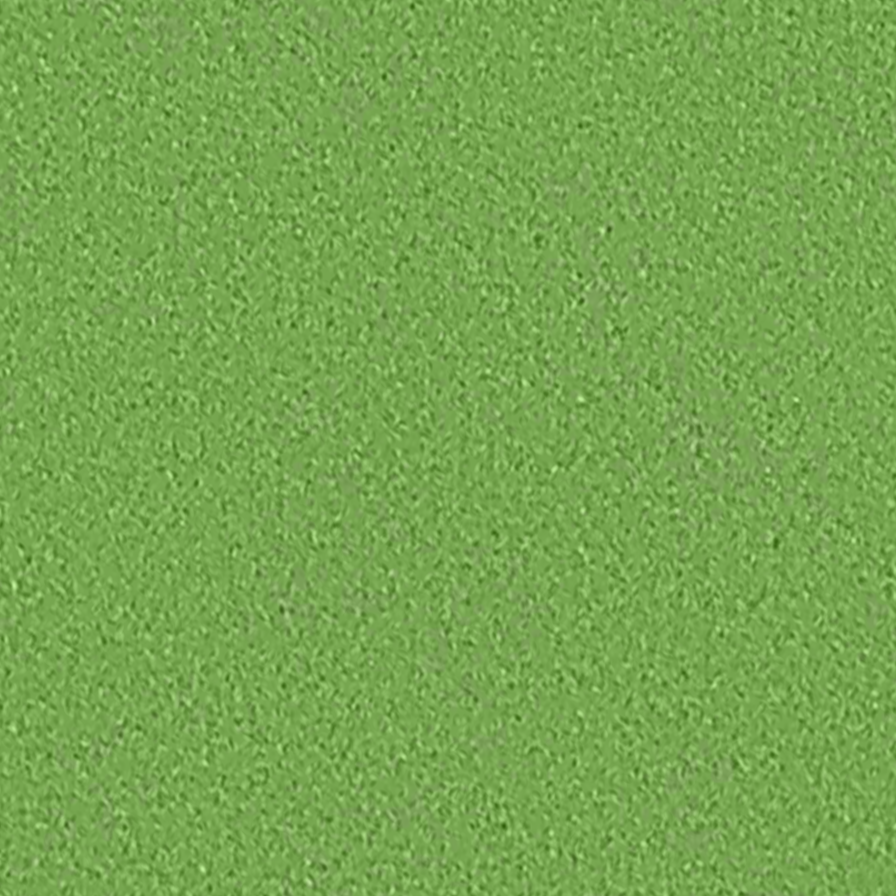
Give the GLSL for this texture, as a Shadertoy shader.

```glsl
#define GRAIN_CELLS 128.0
#define GRAIN_LENGTH 1.0
#define GRAIN_WIDTH 0.56
#define GRAIN_CONTRAST 0.146
#define LEAN 1.75
#define LEAN_SPREAD 1.9
#define PATCH_CELLS 9.0
#define PATCH_CONTRAST 0.006
#define FADED_CELLS 75.0
#define GRASS_GREEN vec3(0.464, 0.651, 0.311)
#define FADED_TINT vec3(0.018, -0.022, 0.035)

float hash(vec2 p) {
    return fract(sin(dot(p, vec2(127.1, 311.7))) * 43758.5453);
}

float valueNoise(vec2 p) {
    vec2 cell = floor(p);
    vec2 f = fract(p);
    f = f * f * (3.0 - 2.0 * f);
    float low = mix(hash(cell), hash(cell + vec2(1.0, 0.0)), f.x);
    float high = mix(hash(cell + vec2(0.0, 1.0)), hash(cell + vec2(1.0)), f.x);
    return mix(low, high, f.y);
}

// One soft elongated tuft, zero outside its ellipse
float tuft(vec2 offset, float angle) {
    vec2 axis = vec2(cos(angle), sin(angle));
    vec2 q = vec2(dot(offset, axis) / GRAIN_LENGTH,
                  dot(offset, vec2(-axis.y, axis.x)) / GRAIN_WIDTH);
    float falloff = max(0.0, 1.0 - dot(q, q));
    return falloff * falloff;
}

// Each cell holds a light tuft and an equally dark one, so broad areas stay even
float grassGrain(vec2 p) {
    vec2 home = floor(p);
    float sum = 0.0;
    for (int y = -1; y <= 1; y++) {
        for (int x = -1; x <= 1; x++) {
            vec2 cell = home + vec2(x, y);
            float shade = hash(cell + 23.5);
            for (int k = 0; k < 2; k++) {
                vec2 seed = cell + 17.3 * float(k);
                vec2 center = cell + vec2(hash(seed + 3.1), hash(seed + 7.7));
                float angle = LEAN + LEAN_SPREAD * (hash(seed + 11.9) - 0.5);
                float side = 1.0 - 2.0 * float(k);
                sum += side * shade * tuft(p - center, angle);
            }
        }
    }
    return sum;
}

void mainImage(out vec4 fragColor, in vec2 fragCoord) {
    vec2 uv = fragCoord / iResolution.y;

    // Fine grain over broad, faint light and dark patches
    float grain = grassGrain(uv * GRAIN_CELLS);
    float patches = valueNoise(uv * PATCH_CELLS) - 0.5;
    float light = GRAIN_CONTRAST * grain + PATCH_CONTRAST * patches;

    // Scattered greyish spots, gathered into loose groups
    float fadedNoise = mix(valueNoise(uv * FADED_CELLS + 31.0),
                           valueNoise(uv * PATCH_CELLS + 57.0), 0.4);
    float faded = smoothstep(0.62, 0.8, fadedNoise);

    vec3 color = GRASS_GREEN + light + FADED_TINT * faded;
    fragColor = vec4(clamp(color, 0.0, 1.0), 1.0);
}
```
